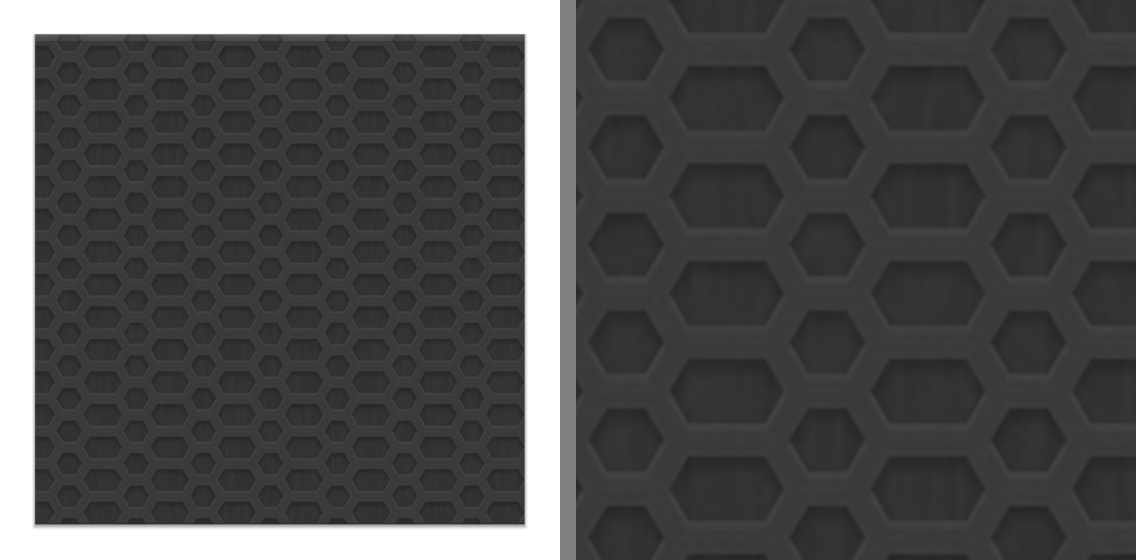
Left: the whole. Right: its middle third, enlarged.
A Shadertoy shader for this pattern:

```glsl
// Dark square panel, embossed with interlocking columns of small and long hexagons.
// Two staggered lattices of hexagon distances form the sunken cells; shifted copies
// of that distance give inner shadows and lit lower lips. Noise adds faint wear.

const vec2  PANEL_MIN   = vec2(0.0625, 0.0640);
const vec2  PANEL_MAX   = vec2(0.9370, 0.9388);
const vec2  PITCH       = vec2(0.1198, 0.05813);   // spacing of either cell kind
const vec2  ORIGIN      = vec2(0.483, 0.6374);     // centre of one small cell
const vec3  SMALL_CELL  = vec3(0.0225, 0.0113, 0.0187); // half width, half flat, half height
const vec3  LONG_CELL   = vec3(0.0340, 0.0228, 0.0191);
const float RIB_TONE    = 0.235;
const float FLOOR_TONE  = 0.199;
const float INNER_SHADE = 0.040;
const float LIP_LIGHT   = 0.020;
const float STREAK      = 0.018;
const float GRAIN       = 0.008;
const float TOP_STRIP   = 0.0110;
const float BOTTOM_EDGE = 0.0035;
const float DROP_OFFSET = 0.0040;
const float DROP_BLUR   = 0.0075;
const float DROP_ALPHA  = 0.50;

float hash(vec2 p) {
    vec3 q = fract(p.xyx * 0.1031);
    q += dot(q, q.yzx + 33.33);
    return fract((q.x + q.y) * q.z);
}

float valueNoise(vec2 p) {
    vec2 i = floor(p), f = fract(p);
    f = f * f * (3.0 - 2.0 * f);
    float low  = mix(hash(i), hash(i + vec2(1, 0)), f.x);
    float high = mix(hash(i + vec2(0, 1)), hash(i + vec2(1, 1)), f.x);
    return mix(low, high, f.y);
}

float rectDistance(vec2 p) {
    vec2 q = abs(p - 0.5 * (PANEL_MIN + PANEL_MAX)) - 0.5 * (PANEL_MAX - PANEL_MIN);
    return length(max(q, 0.0)) + min(max(q.x, q.y), 0.0);
}

// Flat-topped hexagon, stretched sideways
float hexDistance(vec2 p, vec3 size) {
    p = abs(p);
    vec2 slopeNormal = normalize(vec2(size.z, size.x - size.y));
    return max(p.y - size.z, dot(p - vec2(size.x, 0.0), slopeNormal));
}

vec2 repeatCell(vec2 p) {
    return (fract(p / PITCH + 0.5) - 0.5) * PITCH;
}

float cellDistance(vec2 p) {
    p -= ORIGIN;
    return min(hexDistance(repeatCell(p), SMALL_CELL),
               hexDistance(repeatCell(p - 0.5 * PITCH), LONG_CELL));
}

float meshTone(vec2 p, float soft) {
    float d = cellDistance(p);
    float hole = 1.0 - smoothstep(-soft, soft, d);

    // Sunken floor: shadow under the upper rim and brushed vertical streaks
    float shadow = smoothstep(-0.009, 0.004, cellDistance(p + vec2(0.0, 0.0045)));
    float streak = valueNoise(p * vec2(190.0, 32.0)) - 0.5;
    float floorTone = FLOOR_TONE - INNER_SHADE * shadow + STREAK * streak;

    // Raised ribs: lit lip beneath each cell and a faint worn surface
    float lip = 1.0 - smoothstep(-0.001, 0.0025, cellDistance(p + vec2(0.0, 0.0045)));
    float lowerLip = 1.0 - smoothstep(-0.001, 0.0025, cellDistance(p + vec2(0.0, 0.0040)));
    lip = max(lip, lowerLip);
    float ribTone = RIB_TONE + LIP_LIGHT * lip;
    ribTone -= 0.007 * (1.0 - smoothstep(0.001, 0.004, abs(d - 0.006)));
    return mix(ribTone, floorTone, hole) + GRAIN * (valueNoise(p * 260.0) - 0.5);
}

void mainImage(out vec4 fragColor, in vec2 fragCoord) {
    vec2 p = fragCoord / iResolution.y;
    float pixel = 1.0 / iResolution.y;
    float soft = max(pixel, 0.0016);

    // White ground with a soft drop shadow
    float drop = rectDistance(p + vec2(0.0, DROP_OFFSET));
    float tone = 1.0 - DROP_ALPHA * (1.0 - smoothstep(-DROP_BLUR, DROP_BLUR, drop));

    // Panel with a glossy top strip and a dark lower edge
    float panel = meshTone(p, soft);
    float fromTop = PANEL_MAX.y - p.y;
    float strip = 1.0 - smoothstep(TOP_STRIP - soft, TOP_STRIP + soft, fromTop);
    panel += strip * mix(0.11, 0.055, clamp(fromTop / TOP_STRIP, 0.0, 1.0));
    panel += 0.04 * (1.0 - smoothstep(0.0, 0.0022, abs(fromTop - TOP_STRIP)));
    float fromBottom = p.y - PANEL_MIN.y;
    panel *= mix(0.55, 1.0, smoothstep(0.0, BOTTOM_EDGE, fromBottom));

    float edge = max(pixel, 0.0013);
    float cover = 1.0 - smoothstep(-edge, edge, rectDistance(p));
    fragColor = vec4(vec3(mix(tone, panel, cover)), 1.0);
}
```
